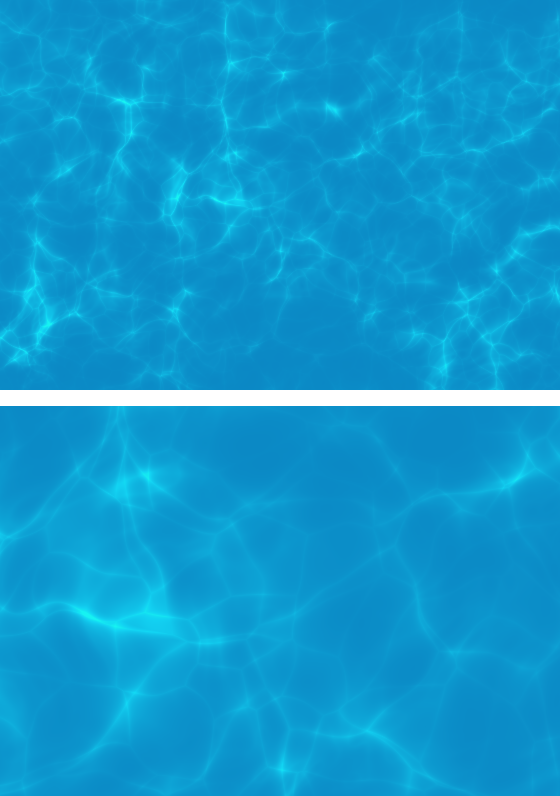
Top, the full canvas; bottom, a detail of the centre.
Give the GLSL for this texture, as a Shadertoy shader.

```glsl
// Sunlit pool water: soft dark cells, fine caustic filaments and bright drifting wisps.
#define DEEP_BLUE vec3(0.042, 0.530, 0.768)
#define SUN_TINT vec3(0.10, 1.00, 0.62)
#define BASE_LIGHT 0.037
#define PATCH_SCALE 3.2
#define PATCH_GAIN 3.0
#define CELL_SCALE 8.5
#define CELL_GAIN 1.7
#define SMALL_CELL_GAIN 0.9
#define WISP_SCALE 7.0
#define WISP_GAIN 3.6
#define WISP_ANGLE 0.65
#define SIDE_FALLOFF 0.5

float hash(vec2 p) {
    return fract(sin(dot(p, vec2(127.1, 311.7))) * 43758.5);
}

vec2 hash2(vec2 p) {
    return vec2(hash(p), hash(p + 57.3));
}

mat2 rotation(float angle) {
    float c = cos(angle), s = sin(angle);
    return mat2(c, -s, s, c);
}

float valueNoise(vec2 p) {
    vec2 i = floor(p), f = fract(p);
    f = f * f * (3.0 - 2.0 * f);
    float bottom = mix(hash(i), hash(i + vec2(1, 0)), f.x);
    float top = mix(hash(i + vec2(0, 1)), hash(i + vec2(1, 1)), f.x);
    return mix(bottom, top, f.y);
}

// Offset centred on zero, used to bend the domain
vec2 bend(vec2 p) {
    return vec2(valueNoise(p), valueNoise(p + 31.7)) - 0.5;
}

float cloud(vec2 p) {
    float sum = 0.0, weight = 0.571;
    for (int i = 0; i < 3; i++) {
        sum += weight * valueNoise(p);
        p = rotation(0.9) * p * 2.03 + 13.1;
        weight *= 0.5;
    }
    return sum;
}

// Ridged noise: thin bright creases at several sizes
float wisps(vec2 p) {
    float sum = 0.0, weight = 0.533;
    for (int i = 0; i < 4; i++) {
        float n = 2.0 * valueNoise(p) - 1.0;
        sum += weight * (1.0 - sqrt(n * n + 0.003));
        p = rotation(0.5) * p * 2.03 + 7.9;
        weight *= 0.5;
    }
    return sum;
}

// Distance to the nearest cell centre, plus a filament along the cell borders
float cells(vec2 p) {
    vec2 i = floor(p), f = fract(p);
    float nearest = 8.0, second = 8.0;
    for (int y = -1; y <= 1; y++)
    for (int x = -1; x <= 1; x++) {
        vec2 g = vec2(x, y);
        float d = length(g + hash2(i + g) - f);
        second = min(second, max(nearest, d));
        nearest = min(nearest, d);
    }
    return nearest + 0.4 * exp(-12.0 * (second - nearest));
}

void mainImage(out vec4 fragColor, in vec2 fragCoord) {
    vec2 p = fragCoord / iResolution.y;
    float across = fragCoord.x / iResolution.x;

    // Broad areas of more and less light
    float patches = cloud(p * PATCH_SCALE + 4.6);

    // Rounded cells in two sizes
    vec2 cellPos = p + 0.07 * bend(p * 8.0) + 0.02 * bend(p * 25.0);
    float large = cells(cellPos * CELL_SCALE);
    float small = cells(rotation(0.7) * cellPos * CELL_SCALE * 2.1 + 19.0);

    // Curling wisps, drawn out along one diagonal
    vec2 wispPos = p + 0.12 * bend(p * 6.0 + 3.0) + 0.04 * bend(p * 16.0 + 9.0);
    wispPos = rotation(WISP_ANGLE) * wispPos * vec2(1.0);
    float wisp = wisps(wispPos * vec2(0.75, 1.2) * WISP_SCALE);

    // Terms add up as exponents, so shaded water stays smooth and crossings flare
    float exponent = PATCH_GAIN * (patches - 0.5)
                   + CELL_GAIN * (large - 0.5)
                   + SMALL_CELL_GAIN * (small - 0.5)
                   + WISP_GAIN * (0.5 + patches) * (wisp - 0.66)
                   + SIDE_FALLOFF * (0.5 - across);
    float light = BASE_LIGHT * exp(exponent);
    light /= 1.0 + 0.7 * light;

    vec3 water = min(DEEP_BLUE + SUN_TINT * light, vec3(0.95));
    fragColor = vec4(water, 1.0);
}
```
